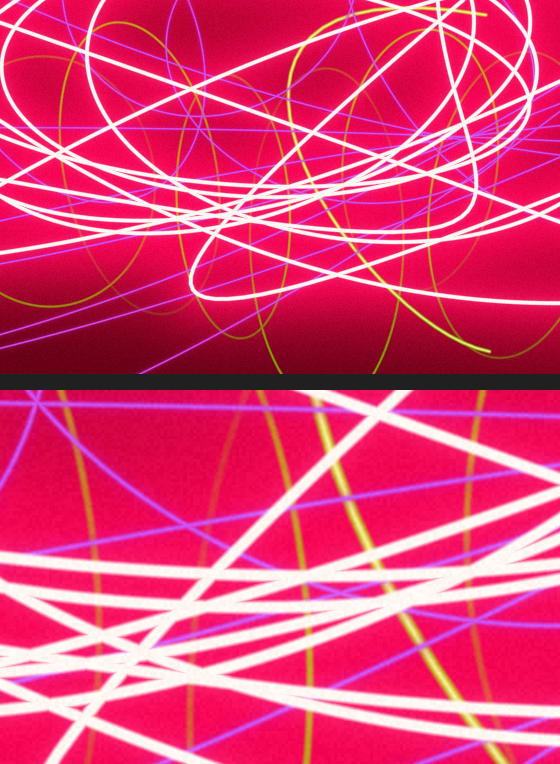
Top: the whole. Bottom: its middle third, enlarged.
Give the GLSL for this background, as a WebGL 1 fragment shader.

```glsl
precision highp float;

// Long-exposure light trails: white, violet and olive strokes over glowing red.
// Strokes are tilted ellipses, parabolic sweeps and cubic curves, all drawn from
// their distance; the summed glow of the white ones lights up the backdrop.

uniform vec2 u_resolution;

const vec3 DEEP_RED    = vec3(0.40, 0.00, 0.09);
const vec3 DARK_RED    = vec3(0.66, 0.01, 0.17);
const vec3 BRIGHT_RED  = vec3(0.97, 0.02, 0.33);
const vec3 WHITE_HOT   = vec3(1.00, 0.97, 0.95);
const vec3 VIOLET      = vec3(0.80, 0.34, 0.98);
const vec3 MAGENTA     = vec3(0.85, 0.08, 0.75);
const vec3 OLIVE       = vec3(0.76, 0.67, 0.10);
const vec3 LEAF_GREEN  = vec3(0.52, 0.66, 0.02);
const vec3 PALE_YELLOW = vec3(1.00, 0.96, 0.62);

// Half widths and lengths, in canvas heights
const float WHITE_WIDTH  = 0.0053;
const float VIOLET_WIDTH = 0.0019;
const float OLIVE_WIDTH  = 0.0030;
const float EDGE         = 0.0024;
const float GLOW_REACH   = 0.050;
const float GLOW_GAIN    = 1.7;
const float GRAIN        = 0.035;

const int WHITE_LOOPS   = 5;
const int WHITE_SWEEPS  = 4;
const int VIOLET_LOOPS  = 4;
const int VIOLET_SWEEPS = 7;
const int OLIVE_LOOPS   = 6;
const int CURVE_STEPS   = 32;

vec4 hash4(float seed) {
  vec4 q = fract(vec4(seed) * vec4(0.1031, 0.1030, 0.0973, 0.1099));
  q += dot(q, q.wzxy + 33.33);
  return fract((q.xxyz + q.yzzw) * q.zywx);
}

// Approximate distance to the outline of a tilted ellipse
float ellipseDist(vec2 p, vec2 center, vec2 radii, float tilt) {
  float c = cos(tilt), s = sin(tilt);
  p -= center;
  p = vec2(c * p.x + s * p.y, c * p.y - s * p.x) / radii;
  float k = length(p);
  return abs(k * (k - 1.0)) / max(length(p / radii), 1e-4);
}

// Distance to a parabola crossing the middle of the canvas at a given height
float sweepDist(vec2 p, float height, float slope, float bend) {
  float x = p.x - 0.75;
  float rise = slope + 2.0 * bend * x;
  return abs(p.y - height - (slope + bend * x) * x) / sqrt(1.0 + rise * rise);
}

// Distance to a cubic curve, walked in short segments
float curveDist(vec2 p, vec2 a, vec2 b, vec2 c, vec2 d) {
  float nearest = 1e3;
  vec2 from = a;
  for (int i = 1; i <= CURVE_STEPS; i++) {
    float t = float(i) / float(CURVE_STEPS), u = 1.0 - t;
    vec2 to = u*u*u*a + 3.0*u*u*t*b + 3.0*u*t*t*c + t*t*t*d;
    vec2 along = to - from, rel = p - from;
    float h = clamp(dot(rel, along) / dot(along, along), 0.0, 1.0);
    nearest = min(nearest, length(rel - along * h));
    from = to;
  }
  return nearest;
}

float stroke(float dist, float halfWidth) {
  float soft = max(EDGE, 0.8 / u_resolution.y);
  return 1.0 - smoothstep(halfWidth - soft, halfWidth + soft, dist);
}

// x: nearest white trail, y: summed glow
void addTrail(inout vec2 light, float dist) {
  light.x = min(light.x, dist);
  light.y += exp(-dist / GLOW_REACH);
}

vec2 whiteTrails(vec2 p) {
  vec2 light = vec2(1e3, 0.0);
  for (int i = 0; i < WHITE_LOOPS; i++) {
    float u = (float(i) + 0.5) / float(WHITE_LOOPS);
    vec4 h = hash4(float(i) * 7.31 + 3.0);
    float cy = mix(0.70, 0.88, h.y);
    vec2 radii = vec2(mix(0.55, 1.0, h.w), cy - mix(0.34, 0.53, u));
    addTrail(light, ellipseDist(p, vec2(0.4 + 0.7 * h.x, cy), radii, 0.5 * (h.z - 0.5)));
  }
  for (int i = 0; i < WHITE_SWEEPS; i++) {
    float u = float(i) / float(WHITE_SWEEPS - 1);
    vec4 h = hash4(float(i) * 5.17 + 41.0);
    float side = mod(float(i), 2.0) * 2.0 - 1.0;
    addTrail(light, sweepDist(p, mix(0.31, 0.86, u), side * mix(0.2, 0.4, h.x), mix(0.22, -0.12, u)));
  }
  addTrail(light, curveDist(p, vec2(1.24, 1.0), vec2(0.3, 0.2), vec2(0.15, -0.05), vec2(1.5, 0.48)));
  addTrail(light, curveDist(p, vec2(1.17, 1.02), vec2(1.2, 0.45), vec2(1.75, 0.2), vec2(0.0, 0.52)));
  return light;
}

float violetDist(vec2 p) {
  float dist = 1e3;
  for (int i = 0; i < VIOLET_LOOPS; i++) {
    float u = (float(i) + 0.5) / float(VIOLET_LOOPS);
    vec4 h = hash4(float(i) * 9.73 + 83.0);
    vec2 radii = vec2(mix(0.2, 0.5, h.y), mix(0.35, 0.6, h.z));
    dist = min(dist, ellipseDist(p, vec2(1.5 * u, mix(0.7, 1.1, h.x)), radii, 1.2 * (h.w - 0.5)));
  }
  for (int i = 0; i < VIOLET_SWEEPS; i++) {
    float u = float(i) / float(VIOLET_SWEEPS - 1);
    vec4 h = hash4(float(i) * 6.37 + 127.0);
    float slope = mix(0.5, -0.25, u) + 0.4 * (h.x - 0.5);
    dist = min(dist, sweepDist(p, mix(0.2, 0.74, u), slope, 0.3 * (h.y - 0.5)));
  }
  return dist;
}

float oliveTrails(vec2 p) {
  float cover = 0.0;
  for (int i = 0; i < OLIVE_LOOPS; i++) {
    float u = (float(i) + 0.5) / float(OLIVE_LOOPS);
    vec4 h = hash4(float(i) * 8.11 + 211.0);
    vec2 radii = vec2(mix(0.14, 0.32, h.x), mix(0.32, 0.46, h.y));
    float dist = ellipseDist(p, vec2(1.5 * u, mix(0.36, 0.6, h.z)), radii, 0.6 * (h.w - 0.5));
    float fade = 0.6 + 0.35 * cos(p.y * 5.0 + float(i) * 2.1);
    cover = max(cover, fade * stroke(dist, OLIVE_WIDTH));
  }
  return cover;
}

void main() {
  vec2 p = gl_FragCoord.xy / u_resolution.y;
  p.x += 0.75 - 0.5 * u_resolution.x / u_resolution.y;

  // Red backdrop lit by the white trails
  vec2 white = whiteTrails(p);
  vec3 color = mix(DEEP_RED, DARK_RED, smoothstep(0.0, 0.4, p.y + 0.1 * p.x));
  color = mix(color, BRIGHT_RED, 1.0 - exp(-GLOW_GAIN * white.y));

  // Olive loops and one bright yellow-green curve
  vec3 olive = mix(LEAF_GREEN, OLIVE, smoothstep(0.05, 0.4, p.y));
  color = mix(color, olive, oliveTrails(p));
  float curve = curveDist(p, vec2(1.31, 0.06), vec2(0.95, 0.13), vec2(0.31, 1.13), vec2(1.3, 0.96));
  color = mix(color, olive, stroke(curve, 0.0052));
  color = mix(color, PALE_YELLOW, 0.9 * stroke(curve, 0.0022));

  // Thin violet trails with a magenta fringe
  float violet = violetDist(p);
  color = mix(color, MAGENTA, 0.5 * exp(-violet / 0.005));
  color = mix(color, VIOLET, stroke(violet, VIOLET_WIDTH));

  // White trails with a pink rim
  color += (1.0 - color) * vec3(0.5, 0.16, 0.22) * exp(-white.x / 0.010);
  color = mix(color, WHITE_HOT, stroke(white.x, WHITE_WIDTH));

  // Fine grain
  vec2 cell = floor(p * 342.0);
  color += GRAIN * (hash4(cell.x + cell.y * 577.0).x - 0.5);
  gl_FragColor = vec4(clamp(color, 0.0, 1.0), 1.0);
}
```
